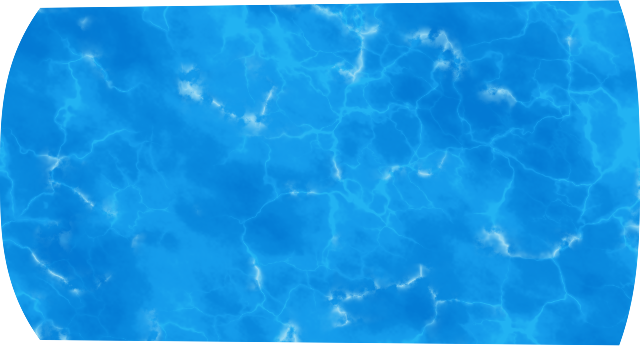
Give the GLSL for this texture, as a Shadertoy shader.

```glsl
const vec3 DEEP   = vec3(0.01, 0.48, 0.83);
const vec3 BASE   = vec3(0.035, 0.54, 0.87);
const vec3 LIGHT  = vec3(0.08, 0.61, 0.92);
const vec3 BRIGHT = vec3(0.13, 0.70, 0.95);
const vec3 FOAM   = vec3(0.58, 0.84, 0.95);
const vec3 PAPER  = vec3(1.0);

vec2 hash2(vec2 p) {
    vec3 q = fract(p.xyx * vec3(0.1031, 0.1030, 0.0973));
    q += dot(q, q.yzx + 33.33);
    return fract((q.xx + q.yz) * q.zy);
}

float noise(vec2 p) {
    vec2 i = floor(p), f = fract(p);
    f = f * f * (3.0 - 2.0 * f);
    float low  = mix(hash2(i).x, hash2(i + vec2(1, 0)).x, f.x);
    float high = mix(hash2(i + vec2(0, 1)).x, hash2(i + vec2(1, 1)).x, f.x);
    return mix(low, high, f.y);
}

mat2 rotation(float a) {
    return mat2(cos(a), sin(a), -sin(a), cos(a));
}

float fbm(vec2 p) {
    float sum = 0.0, gain = 0.5;
    mat2 turn = rotation(0.65) * 2.03;
    for (int i = 0; i < 5; i++) {
        sum += gain * noise(p);
        p = turn * p + 17.3;
        gain *= 0.5;
    }
    return sum / 0.969;
}

// Gap between the two nearest cell centres: zero on cell borders
float cellGap(vec2 p) {
    vec2 cell = floor(p), f = fract(p);
    float nearest = 9.0, second = 9.0;
    for (int y = -1; y <= 1; y++)
    for (int x = -1; x <= 1; x++) {
        vec2 offset = vec2(x, y);
        float d = length(offset + hash2(cell + offset) - f);
        second = min(second, max(nearest, d));
        nearest = min(nearest, d);
    }
    return second - nearest;
}

vec2 warp(vec2 p, float scale, float amount) {
    return p + amount * (vec2(fbm(p * scale), fbm(p * scale + 41.7)) - 0.5);
}

vec3 waterColor(float tone) {
    vec3 c = mix(DEEP, BASE, smoothstep(-0.1, 0.38, tone));
    c = mix(c, LIGHT, smoothstep(0.35, 0.67, tone));
    return mix(c, BRIGHT, smoothstep(0.67, 1.05, tone));
}

// Sheet with bowed sides and slightly slanted top and bottom
float sheetMask(vec2 uv, float aspect, float pixel) {
    float bow = pow(abs(2.0 * uv.y - 1.0), 3.0);
    float sides = min(uv.x - 0.072 * bow, 1.0 - 0.034 * bow - uv.x) * aspect;
    float top = 1.0 - mix(0.024, 0.0, uv.x) - uv.y;
    float bottom = uv.y - mix(0.024, 0.007, uv.x);
    return smoothstep(-0.5 * pixel, 0.5 * pixel, min(sides, min(top, bottom)));
}

void mainImage(out vec4 fragColor, in vec2 fragCoord) {
    vec2 uv = fragCoord / iResolution.xy;
    float aspect = iResolution.x / iResolution.y;
    vec2 p = uv * vec2(aspect, 1.0) + 3.0;

    // Drifting patches, drawn out along a falling diagonal
    vec2 flow = rotation(0.55) * p * vec2(1.0, 1.0);
    flow *= vec2(0.8, 1.15);
    float cloud = fbm(warp(flow, 5.0, 0.20) * 4.5);

    // Two nets of light veins, fading in and out
    vec2 bent = warp(p, 6.0, 0.22);
    float wideGap = cellGap(bent * 5.0);
    float fineGap = cellGap(warp(flow, 9.0, 0.16) * 9.0 + 7.0);
    float wideFade = smoothstep(0.28, 0.68, noise(p * 4.0 + 5.0));
    float fineFade = smoothstep(0.40, 0.75, noise(p * 5.0 + 23.0));
    float veins = wideFade * (0.48 * exp(-wideGap * 18.0) + 0.16 * exp(-wideGap * 5.0));
    veins += fineFade * 0.32 * exp(-fineGap * 10.0);

    // Fine ripples and grain
    float ripple = fbm(flow * 22.0 + 9.0) - 0.5;
    float grain = noise(p * 130.0) - 0.5;
    float tone = 0.37 + 1.65 * (cloud - 0.5) + veins + 0.32 * ripple + 0.07 * grain;
    vec3 color = waterColor(tone);

    // Sparse glints sitting on the veins
    float glint = smoothstep(0.64, 0.84, noise(p * vec2(7.0, 10.0) + 31.0));
    glint *= exp(-wideGap * 9.0) * smoothstep(0.35, 0.62, fbm(p * 32.0));
    color = mix(color, FOAM, clamp(glint * 1.1, 0.0, 1.0));

    float sheet = sheetMask(uv, aspect, 1.0 / iResolution.y);
    fragColor = vec4(mix(PAPER, color, sheet), 1.0);
}
```
